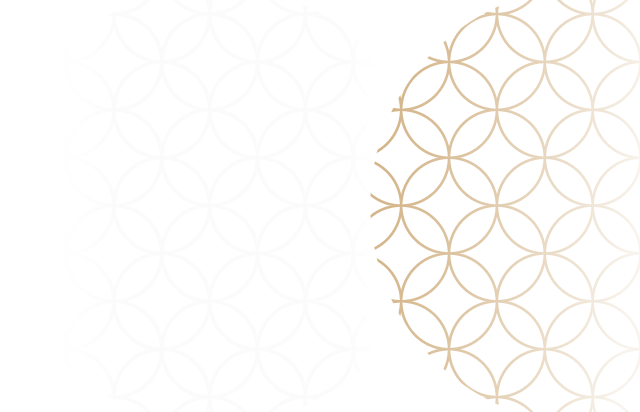
Write a WebGL 2 fragment shader that draws this background.

```glsl
#version 300 es
precision highp float;
// Golden lattice of interlaced rings in a round window, fading right, with a pale echo at left.

#define RING_RADIUS 0.1162
#define LATTICE_ORIGIN vec2(1.2061, 0.501)
#define WINDOW_CENTER vec2(1.4303, 0.501)
#define WINDOW_RADIUS 0.5315
#define LINE_HALF_WIDTH 0.0032
#define ECHO_HALF_WIDTH 0.0045
#define ECHO_CENTER vec2(0.525, 0.501)
#define ECHO_STRENGTH 0.016
#define GOLD vec3(0.83, 0.71, 0.54)
#define PAPER vec3(1.0)

uniform vec2 u_resolution;
out vec4 outColor;

// Distance to a square grid of rings, each touching its four neighbours.
float ringGrid(vec2 p) {
    return abs(length(mod(p + 1.0, 2.0) - 1.0) - 1.0);
}

// Two ring grids, offset by half a cell, overlap into petals.
float petalLattice(vec2 p) {
    vec2 q = (p - LATTICE_ORIGIN) / RING_RADIUS;
    return RING_RADIUS * min(ringGrid(q + vec2(1.0, 0.0)), ringGrid(q + vec2(0.0, 1.0)));
}

// Smooth coverage of the area where the distance is negative.
float coverage(float d, float pixel) {
    return clamp(0.5 - d / pixel, 0.0, 1.0);
}

void main() {
    float pixel = 1.0 / u_resolution.y;
    vec2 p = gl_FragCoord.xy * pixel;
    float d = petalLattice(p);

    // Pale echo, soft at both sides
    float echoWindow = coverage(length(p - ECHO_CENTER) - WINDOW_RADIUS, pixel);
    float echoFade = smoothstep(0.11, 0.32, p.x) * (1.0 - smoothstep(0.82, 0.93, p.x));
    float echo = coverage(d - ECHO_HALF_WIDTH, pixel) * echoWindow * echoFade;
    vec3 color = PAPER - ECHO_STRENGTH * echo;

    // Gold lines cut by the round window, bleaching to the right and a little downward
    float window = coverage(length(p - WINDOW_CENTER) - WINDOW_RADIUS, pixel);
    float across = clamp((p.x - 0.9 + 0.1 * (0.5 - p.y)) / 0.65, 0.0, 1.0);
    vec3 gold = mix(GOLD, PAPER, 0.85 * pow(across, 1.3));
    color = mix(color, gold, coverage(d - LINE_HALF_WIDTH, pixel) * window);

    outColor = vec4(color, 1.0);
}
```
